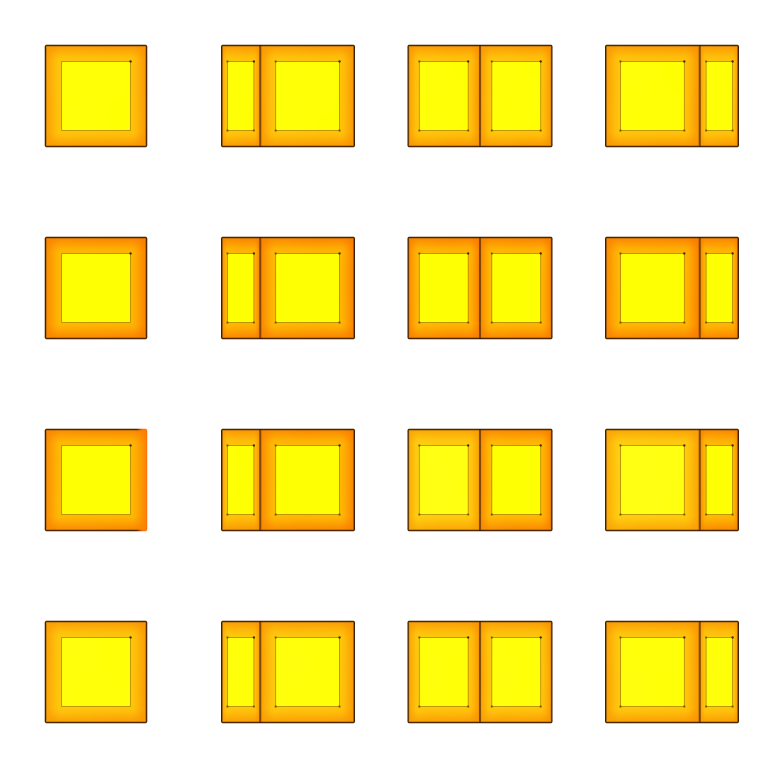
Give the GLSL for this pattern, as a WebGL 1 fragment shader.

```glsl
precision highp float;
// A 4 by 4 sheet of glowing amber cubes seen side-on, turned further in each
// column. The turn angle sets the width of the two visible faces; each face is
// a shaded frame around a lit panel, with dark edges and tones that vary.

uniform vec2 u_resolution;

const float PI = 3.14159265;
const float GRID = 4.0;             // cubes across and down
const float TURN = PI / 8.0;        // extra rotation per column
const float HALF_SIDE = 0.267;      // half a cube side, in cells
const float CORNER = 0.010;         // rounding of the silhouette
const float PANEL = 0.674;          // panel size as a share of the face
const float EDGE_WIDTH = 0.0125;    // soft outer edge
const float SEAM_WIDTH = 0.0055;    // half width of the line between faces
const float PANEL_LINE = 0.0022;    // half width of the panel outline
const float DOT_RADIUS = 0.006;     // dark specks at panel corners

const vec3 PAPER = vec3(1.0);
const vec3 LIT = vec3(1.0, 1.0, 0.01);
const vec3 LIT_PALE = vec3(1.0, 1.0, 0.08);
const vec3 RIM_DEEP = vec3(0.98, 0.48, 0.0);
const vec3 RIM_LIGHT = vec3(0.98, 0.66, 0.03);
const vec3 GLOW_DEEP = vec3(1.0, 0.69, 0.0);
const vec3 GLOW_LIGHT = vec3(1.0, 0.81, 0.06);
const vec3 EDGE = vec3(0.23, 0.11, 0.01);
const vec3 BROWN = vec3(0.48, 0.26, 0.02);
const vec3 WORN = vec3(1.0, 0.45, 0.06);

float boxDistance(vec2 p, vec2 halfSize) {
  vec2 q = abs(p) - halfSize;
  return length(max(q, 0.0)) + min(max(q.x, q.y), 0.0);
}

// Antialiased coverage of everything closer than radius.
float cover(float dist, float radius, float pixel) {
  return clamp(0.5 + (radius - dist) / pixel, 0.0, 1.0);
}

// Warmth of a face: 0 is deep orange, 1 is light amber.
float faceTone(float row, float col, float isLeft) {
  float tone = 0.45 + 0.33 * cos(0.5 * PI * (row + 0.6));
  float thirdRow = 1.0 - step(0.5, abs(row - 2.0));
  return tone + thirdRow * isLeft * 0.65 * min(col * 0.5, 1.0);
}

void main() {
  vec2 grid = gl_FragCoord.xy / u_resolution * GRID;
  float pixel = GRID / min(u_resolution.x, u_resolution.y);
  vec2 cell = floor(grid);
  vec2 p = grid - cell - 0.5;
  float col = cell.x;
  float row = GRID - 1.0 - cell.y;  // counted from the top

  // Projected widths of the two faces of the turned cube
  float leftHalf = HALF_SIDE * sin(col * TURN);
  float rightHalf = HALF_SIDE * cos(col * TURN);
  float halfWidth = leftHalf + rightHalf;
  float seam = leftHalf - rightHalf;
  float isLeft = 1.0 - step(seam, p.x);
  float faceHalf = max(mix(rightHalf, leftHalf, isLeft), 0.001);
  float faceCentre = mix(leftHalf, -rightHalf, isLeft);

  // Frame: amber glow around the panel fading to orange at the rim
  vec2 faceSize = vec2(faceHalf, HALF_SIDE);
  vec2 local = vec2(p.x - faceCentre, p.y);
  vec2 uv = local / faceSize;
  vec2 beyond = max(abs(uv) - PANEL, 0.0) / (1.0 - PANEL);
  float tone = faceTone(row, col, isLeft) - 0.08 * uv.x;
  tone += 0.03 * sin(uv.x * 5.0 + row) * sin(uv.y * 4.0 + col);
  tone = clamp(tone, 0.0, 1.0);
  vec3 rim = mix(RIM_DEEP, RIM_LIGHT, tone);
  vec3 glow = mix(GLOW_DEEP, GLOW_LIGHT, tone);
  vec3 color = mix(glow, rim, smoothstep(0.0, 1.15, length(beyond)));

  // Lit panel, its thin outline and corner specks
  vec2 panelSize = faceSize * PANEL;
  float panel = boxDistance(local, panelSize);
  vec3 lit = mix(LIT, LIT_PALE, smoothstep(0.5, 1.0, tone));
  color = mix(color, lit, cover(panel, 0.0, pixel));
  color = mix(color, BROWN, 0.55 * cover(abs(panel), PANEL_LINE, pixel));
  float topRight = step(0.0, uv.x) * step(0.0, uv.y);
  float speck = length(abs(local) - panelSize);
  float speckInk = mix(0.5 * min(col, 1.0), 0.9, topRight);
  color = mix(color, EDGE, speckInk * cover(speck, DOT_RADIUS, pixel));

  // Seam and outer edge; one cube has lost the edge on its right side
  float body = boxDistance(p, vec2(halfWidth, HALF_SIDE) - CORNER) - CORNER;
  float worn = 1.0 - step(0.5, abs(row - 2.0) + col);
  worn *= smoothstep(HALF_SIDE - 0.06, HALF_SIDE - 0.02, p.x);
  float edge = 1.0 - smoothstep(0.002, EDGE_WIDTH, -body);
  float seamInk = 0.8 * cover(abs(p.x - seam), SEAM_WIDTH, pixel);
  color = mix(color, BROWN * 0.8, seamInk);
  color = mix(color, mix(EDGE, WORN, worn), edge);

  gl_FragColor = vec4(mix(PAPER, color, cover(body, 0.0, pixel)), 1.0);
}
```
